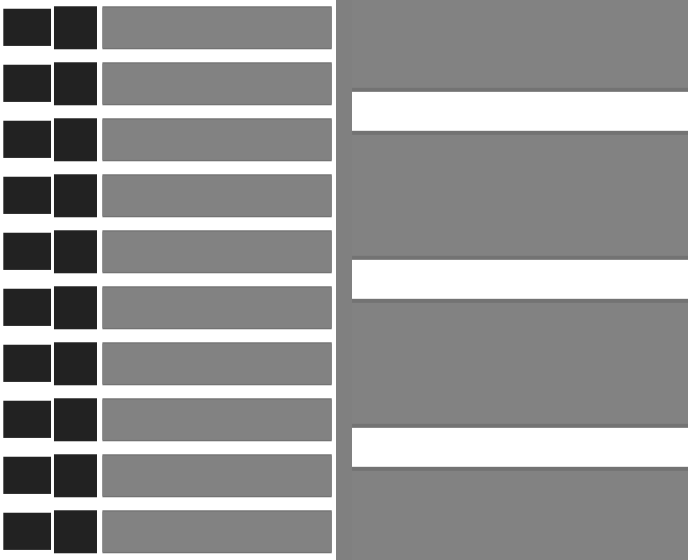
Left: the whole. Right: its middle third, enlarged.
Write a Shadertoy shader that draws this pattern.

```glsl
// Ten identical rows on white: a low dark block, a taller dark square
// and a long grey bar with thin darker lines along its top and bottom.
// One row is folded with fract; each box is filled by its edge coverage.

// Smoothed coverage of the box spanning lo..hi; pixel is the edge softness.
float boxCoverage(vec2 p, vec2 lo, vec2 hi, float pixel) {
    vec2 inside = min(p - lo, hi - p);
    vec2 cover = clamp(inside / pixel + 0.5, 0.0, 1.0);
    return cover.x * cover.y;
}

void mainImage(out vec4 fragColor, in vec2 fragCoord) {
    // One unit is the height of a row, with y running down from its top
    float pixel = 10.0 / iResolution.y;
    vec2 p = fragCoord * pixel;
    p.y = fract(10.0 - p.y);

    vec3 color = vec3(1.0);
    vec3 dark = vec3(0.133);

    // Dark blocks
    color = mix(color, dark, boxCoverage(p, vec2(0.059, 0.156), vec2(0.911, 0.820), pixel));
    color = mix(color, dark, boxCoverage(p, vec2(0.964, 0.112), vec2(1.732, 0.880), pixel));

    // Grey bar: the edge shade first, then the lighter body inside it
    color = mix(color, vec3(0.45), boxCoverage(p, vec2(1.829, 0.112), vec2(5.924, 0.880), pixel));
    color = mix(color, vec3(0.51), boxCoverage(p, vec2(1.829, 0.136), vec2(5.924, 0.856), pixel));

    fragColor = vec4(color, 1.0);
}
```
